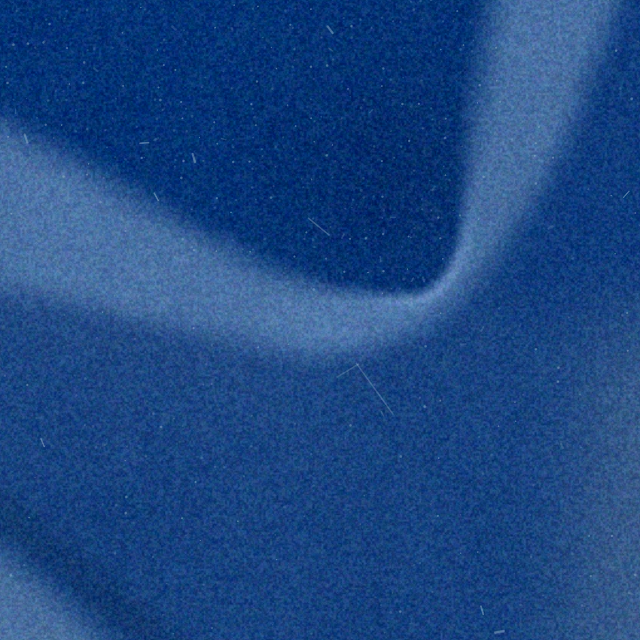
Reproduce this texture procedurally as a Shadertoy shader.

```glsl
#define GRAIN_CELLS 300.0
#define GRAIN_AMOUNT 0.17
#define CHROMA_AMOUNT 0.07
#define SPECK_CELLS 34.0
#define SPECK_RADIUS 0.0016
#define SCRATCH_WIDTH 0.0013
#define CURVE_STEPS 20
#define DEEP_BLUE vec3(0.015, 0.205, 0.465)
#define LOWER_BLUE vec3(0.085, 0.255, 0.495)
#define HAZE_BLUE vec3(0.165, 0.315, 0.540)
#define FOLD_BLUE vec3(0.295, 0.450, 0.650)
#define GREY_BLUE vec3(0.215, 0.355, 0.545)

float hash(vec2 p) {
    vec3 q = fract(vec3(p.xyx) * 0.1031);
    q += dot(q, q.yzx + 33.33);
    return fract((q.x + q.y) * q.z);
}

float noise(vec2 p) {
    vec2 i = floor(p), f = fract(p);
    f = f * f * (3.0 - 2.0 * f);
    return mix(mix(hash(i), hash(i + vec2(1, 0)), f.x),
               mix(hash(i + vec2(0, 1)), hash(i + vec2(1, 1)), f.x), f.y);
}

float cloud(vec2 p) {
    return 0.55 * noise(p) + 0.3 * noise(p * 2.1 + 7.0) + 0.15 * noise(p * 4.3 + 19.0);
}

float segmentDistance(vec2 p, vec2 a, vec2 b) {
    vec2 e = b - a, q = p - a;
    return length(q - e * clamp(dot(q, e) / dot(e, e), 0.0, 1.0));
}

vec2 bezier(vec2 a, vec2 b, vec2 c, vec2 d, float t) {
    float s = 1.0 - t;
    return s * s * s * a + 3.0 * s * s * t * b + 3.0 * s * t * t * c + t * t * t * d;
}

// Signed distance to a cubic curve, positive on its left side
float curveDistance(vec2 p, vec2 a, vec2 b, vec2 c, vec2 d) {
    float best = 10.0, side = 1.0;
    vec2 from = a;
    for (int i = 1; i <= CURVE_STEPS; i++) {
        vec2 to = bezier(a, b, c, d, float(i) / float(CURVE_STEPS));
        float dist = segmentDistance(p, from, to);
        if (dist < best) {
            vec2 e = to - from, q = p - from;
            best = dist;
            side = e.x * q.y < e.y * q.x ? -1.0 : 1.0;
        }
        from = to;
    }
    return best * side;
}

float nearest(float a, float b) {
    return abs(a) < abs(b) ? a : b;
}

float scratch(vec2 p, vec2 a, vec2 b) {
    return 1.0 - smoothstep(0.2 * SCRATCH_WIDTH, 1.6 * SCRATCH_WIDTH, segmentDistance(p, a, b));
}

// Sparse dots and short fibres, one candidate per cell
float dust(vec2 p, float cells, float density) {
    vec2 id = floor(p * cells);
    float chance = hash(id + 3.7);
    vec2 centre = (id + 0.25 + 0.5 * vec2(hash(id + 11.3), hash(id + 27.9))) / cells;
    float angle = 6.2832 * hash(id + 41.0);
    vec2 reach = vec2(cos(angle), sin(angle)) * 0.22 / cells * step(0.94, hash(id + 53.0));
    float dist = segmentDistance(p, centre - reach, centre + reach + 0.0001);
    float radius = SPECK_RADIUS * mix(0.7, 1.4, hash(id + 61.0));
    return step(chance, density) * (1.0 - smoothstep(0.3 * radius, 1.5 * radius, dist));
}

void mainImage(out vec4 fragColor, in vec2 fragCoord) {
    vec2 p = fragCoord / iResolution.xy;
    vec2 w = p + 0.012 * (vec2(cloud(p * 9.0), cloud(p * 9.0 + 31.0)) - 0.5);

    // Two edges of the bent fold
    float inner = nearest(
        curveDistance(w, vec2(-0.05, 0.82), vec2(0.25, 0.70), vec2(0.37, 0.54), vec2(0.60, 0.54)),
        curveDistance(w, vec2(0.60, 0.54), vec2(0.76, 0.54), vec2(0.70, 0.66), vec2(0.79, 1.08)));
    float outer = nearest(
        curveDistance(w, vec2(-0.05, 0.56), vec2(0.20, 0.52), vec2(0.44, 0.44), vec2(0.52, 0.445)),
        curveDistance(w, vec2(0.52, 0.445), vec2(0.72, 0.457), vec2(0.88, 0.68), vec2(0.98, 1.06)));

    float bendDistance = length(p - vec2(0.69, 0.56));
    float innerSoft = mix(0.012, 0.045, smoothstep(0.02, 0.35, bendDistance));
    float pocket = smoothstep(-innerSoft, innerSoft, inner);
    float band = (1.0 - pocket) * smoothstep(-0.035, 0.035, outer);

    // Lower cloth, with haze under the fold and a pale right side
    vec3 color = LOWER_BLUE + 0.045 * (cloud(p * 5.0) - 0.5);
    float leftSide = 1.0 - smoothstep(0.25, 0.72, p.x);
    color = mix(color, HAZE_BLUE, 0.75 * leftSide * exp(-max(-outer, 0.0) / 0.10));
    float rightGap = smoothstep(0.68, 0.88, p.x) * smoothstep(0.42, 0.62, p.y);
    color = mix(color, vec3(0.04, 0.22, 0.48), 0.7 * rightGap);
    float paleSide = smoothstep(0.80, 1.02, p.x + 0.10 * (0.3 - p.y));
    color = mix(color, GREY_BLUE, paleSide * (1.0 - smoothstep(0.35, 0.65, p.y)));

    // Lower left corner fold and its shadow
    float corner = dot(w - vec2(0.0, 0.145), normalize(vec2(0.83, 1.0)));
    color = mix(color, vec3(0.05, 0.20, 0.40), 0.65 * exp(-pow((corner - 0.045) / 0.035, 2.0)));
    color = mix(color, FOLD_BLUE * 0.95, 1.0 - smoothstep(-0.045, 0.03, corner));

    // Dark pocket, lit fold and the thin ridge at the bend
    vec3 deep = DEEP_BLUE + 0.035 * (cloud(p * 4.0 + 5.0) - 0.5);
    deep -= vec3(0.0, 0.025, 0.045) * exp(-pow(length(p - vec2(0.62, 0.72)) / 0.2, 2.0));
    color = mix(color, deep, pocket);
    vec3 lit = FOLD_BLUE + 0.05 * (cloud(p * 6.0 + 13.0) - 0.5);
    lit -= 0.025 * smoothstep(0.62, 0.80, p.x);
    color = mix(color, lit, band);
    float ridge = exp(-pow((inner + 0.013) / 0.009, 2.0)) * exp(-pow(bendDistance / 0.10, 2.0));
    color += 0.09 * ridge;

    // Fine grain
    vec2 g = p * GRAIN_CELLS;
    float grain = 0.6 * noise(g) + 0.4 * noise(g * 1.7 + 91.0) - 0.5;
    vec3 chroma = vec3(noise(g * 0.7 + 17.0), noise(g * 0.7 + 53.0), noise(g * 0.7 + 79.0)) - 0.5;
    color += GRAIN_AMOUNT * grain + CHROMA_AMOUNT * chroma;

    // Dust and scratches
    float marks = 0.45 * dust(p, SPECK_CELLS, mix(0.08, 0.28, pocket));
    marks += 0.22 * dust(p + 0.37, SPECK_CELLS * 1.9, mix(0.04, 0.20, pocket));
    marks += 0.35 * scratch(p, vec2(0.482, 0.659), vec2(0.514, 0.633));
    marks += 0.30 * scratch(p, vec2(0.557, 0.432), vec2(0.614, 0.353));
    marks += 0.25 * scratch(p, vec2(0.527, 0.411), vec2(0.560, 0.431));
    color = mix(color, vec3(0.62, 0.74, 0.84), clamp(marks, 0.0, 0.7));

    fragColor = vec4(clamp(color, 0.0, 1.0), 1.0);
}
```
